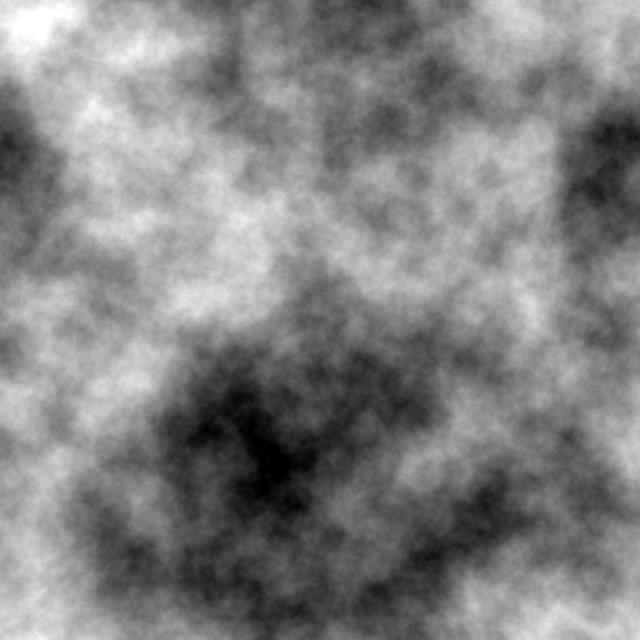
A Shadertoy shader for this texture:

```glsl
// Soft grey cloud texture with a fractal falloff from broad to fine detail.
// The broad masses are a sum of plane waves with hashed phases, which fixes
// mean and contrast; rotated octaves of gradient noise add the fine wisps.

#define MEAN_GREY    0.507
#define CONTRAST     0.273
#define MAX_WAVE     4
#define WAVE_SOFTEN  1.5
#define DETAIL_FREQ  8.0
#define DETAIL_AMP   1.18
#define DETAIL_GAIN  0.59
#define OCTAVES      6
#define SEED         17

const float TAU = 6.2831853;

// Integer hash of a lattice point, returned in 0..1
float hash(ivec2 cell, int salt) {
    uint h = uint(cell.x) * 0x9E3779B1u
           ^ uint(cell.y) * 0x85EBCA77u
           ^ uint(salt) * 0xC2B2AE3Du;
    h = (h ^ (h >> 16)) * 0x7FEB352Du;
    h = (h ^ (h >> 15)) * 0x846CA68Bu;
    h ^= h >> 16;
    return float(h >> 8) / 16777216.0;
}

// Dot product of a random unit gradient with the offset from its corner
float cornerSlope(ivec2 cell, vec2 offset, int salt) {
    float angle = TAU * hash(cell, salt);
    return dot(vec2(cos(angle), sin(angle)), offset);
}

float gradientNoise(vec2 p, int salt) {
    ivec2 cell = ivec2(floor(p));
    vec2 f = fract(p);
    vec2 blend = f * f * f * (f * (f * 6.0 - 15.0) + 10.0);
    float low  = mix(cornerSlope(cell, f, salt),
                     cornerSlope(cell + ivec2(1, 0), f - vec2(1, 0), salt), blend.x);
    float high = mix(cornerSlope(cell + ivec2(0, 1), f - vec2(0, 1), salt),
                     cornerSlope(cell + ivec2(1, 1), f - vec2(1, 1), salt), blend.x);
    return mix(low, high, blend.y);
}

// Large masses: plane waves over half of the frequency plane
float broadClouds(vec2 p) {
    float sum = 0.0;
    for (int x = 0; x <= MAX_WAVE; x++) {
        for (int y = -MAX_WAVE; y <= MAX_WAVE; y++) {
            if (x == 0 && y <= 0) continue;
            vec2 wave = vec2(x, y);
            float phase = hash(ivec2(x, y), SEED);
            sum += cos(TAU * (dot(wave, p) + phase)) / (dot(wave, wave) + WAVE_SOFTEN);
        }
    }
    return sum;
}

// Fine structure: octaves turned against each other to hide the lattice
float fineClouds(vec2 p) {
    const mat2 turnAndDouble = 2.0 * mat2(0.8, 0.6, -0.6, 0.8);
    float sum = 0.0;
    float amplitude = DETAIL_AMP;
    p *= DETAIL_FREQ;
    for (int i = 0; i < OCTAVES; i++) {
        sum += amplitude * gradientNoise(p, SEED + 1 + i);
        p = turnAndDouble * p;
        amplitude *= DETAIL_GAIN;
    }
    return sum;
}

void mainImage(out vec4 fragColor, in vec2 fragCoord) {
    // Half turn of the canvas; the summed field is shadow, so it darkens
    vec2 p = 1.0 - fragCoord / iResolution.y;
    float shadow = broadClouds(p) + fineClouds(p);
    float grey = clamp(MEAN_GREY - CONTRAST * shadow, 0.0, 1.0);
    fragColor = vec4(vec3(grey), 1.0);
}
```
